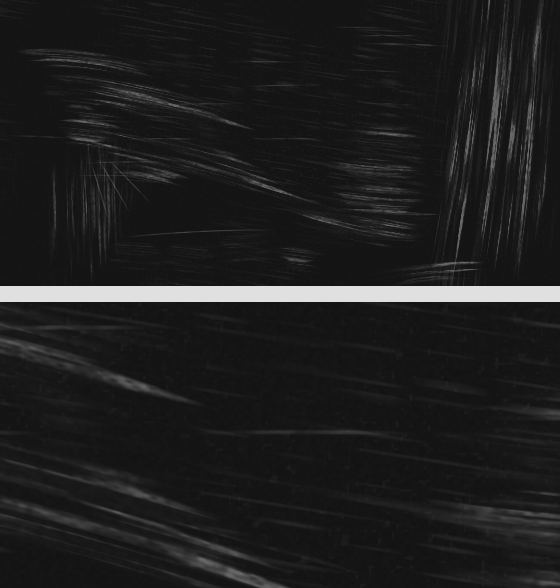
Top: the whole. Bottom: its middle third, enlarged.
A WebGL 1 fragment shader for this texture:

```glsl
precision highp float;
// Worn black surface with dry grey brush marks: slanted sweeps on the left,
// ragged dashes in the middle and long upright streaks on the right.
// Each mark is a bent box filled with stretched noise that acts as bristles.
uniform vec2 u_resolution;

float hash(vec2 p) {
  return fract(sin(dot(p, vec2(127.1, 311.7))) * 43758.5453);
}

float noise(vec2 p) {
  vec2 i = floor(p), f = fract(p);
  f = f * f * (3.0 - 2.0 * f);
  return mix(mix(hash(i), hash(i + vec2(1.0, 0.0)), f.x),
             mix(hash(i + vec2(0.0, 1.0)), hash(i + 1.0), f.x), f.y);
}

vec2 toLocal(vec2 p, vec2 centre, float angle) {
  float c = cos(angle), s = sin(angle);
  p -= centre;
  return vec2(c * p.x + s * p.y, c * p.y - s * p.x);
}

// Dry brush mark: bristle lines, patchy paint and ragged ends
float brush(vec2 p, vec2 centre, float angle, vec2 halfSize, float bend) {
  vec2 q = toLocal(p, centre, angle);
  q.y -= bend * q.x * q.x;
  float seed = 40.0 * hash(centre);
  float bristles = 0.55 * noise(vec2(q.x * 3.0, q.y * 110.0) + seed)
                 + 0.45 * noise(vec2(q.x * 8.0, q.y * 240.0) - seed);
  float patches = smoothstep(0.2, 0.75, noise(vec2(q.x * 8.0, q.y * 42.0) + seed));
  float ragged = 0.9 * noise(vec2(seed, q.y * 85.0));
  float ends = 1.0 - smoothstep(0.7, 1.0, abs(q.x) / halfSize.x + ragged - 0.25);
  float sides = 1.0 - smoothstep(0.7, 1.0, abs(q.y) / halfSize.y);
  float gritty = 0.5 + noise(q * vec2(110.0, 250.0) + seed);
  return (smoothstep(0.42, 0.82, bristles) + 0.06) * (0.2 + 0.8 * patches)
         * ends * sides * gritty;
}

// Thin broken line that fades towards both ends
float scratch(vec2 p, vec2 centre, float angle, float halfLength) {
  vec2 q = toLocal(p, centre, angle);
  q.y += 0.1 * q.x * q.x;
  float fade = 1.0 - smoothstep(0.3, 1.0, abs(q.x) / halfLength);
  return fade * (1.0 - smoothstep(0.0005, 0.004, abs(q.y)))
         * (0.2 + 0.8 * noise(vec2(q.x * 45.0, centre.y * 50.0)));
}

float sweeps(vec2 p) {
  float m = brush(p, vec2(0.33, 0.785), -0.14, vec2(0.25, 0.035), -0.35) * 0.75;
  m += brush(p, vec2(0.56, 0.635), -0.23, vec2(0.36, 0.06), -0.1) * 0.75;
  m += brush(p, vec2(0.69, 0.44), -0.26, vec2(0.38, 0.06), -0.08) * 0.9;
  m += brush(p, vec2(0.52, 0.4), -0.2, vec2(0.18, 0.035), -0.3) * 0.7;
  m += brush(p, vec2(1.2, 0.215), -0.24, vec2(0.28, 0.055), 0.15) * 1.1;
  m += brush(p, vec2(1.48, 0.045), 0.12, vec2(0.22, 0.035), -0.25);
  for (int i = 0; i < 4; i++) {
    float f = float(i);
    m += brush(p, vec2(0.27 + 0.05 * hash(vec2(f, 2.0)), 0.71 - 0.064 * f), -0.12,
               vec2(0.12, 0.033), -0.3) * (0.5 + 0.1 * f);
  }
  return m;
}

float dashes(vec2 p) {
  float m = 0.0;
  for (int i = 0; i < 7; i++) {
    float f = float(i), r = hash(vec2(f, 7.0));
    m += brush(p, vec2(1.3 + 0.1 * r, 0.53 - 0.055 * f), -0.1 + 0.07 * r,
               vec2(0.16, 0.045), 0.2) * (0.4 + 0.4 * r);
  }
  // Broken dabs along the lower edge
  for (int i = 0; i < 4; i++) {
    float f = float(i), r = hash(vec2(f, 11.0));
    m += brush(p, vec2(0.47 + 0.19 * f, 0.09 + 0.05 * r), -0.15 + 0.25 * r,
               vec2(0.1, 0.05), 0.0) * 0.55;
  }
  return m;
}

float uprights(vec2 p) {
  float m = 0.0;
  for (int i = 0; i < 6; i++) {
    float f = float(i), r = hash(vec2(f, 3.0));
    float x = 1.585 + 0.054 * f + 0.045 * step(2.0, f);
    m += brush(p, vec2(x, 0.52 + 0.15 * (r - 0.5)), 1.43 + 0.013 * f,
               vec2(0.58, 0.02 + 0.014 * r), 0.04) * (0.95 + 0.5 * r);
  }
  // Dim hanging lines and a small fan at the lower left
  m += brush(p, vec2(0.29, 0.27), 1.6, vec2(0.24, 0.14), 0.0) * 0.45;
  for (int i = 0; i < 4; i++) {
    float f = float(i);
    m += scratch(p, vec2(0.3 + 0.05 * f, 0.31 + 0.02 * f), -1.52 + 0.24 * f, 0.12) * 0.6;
  }
  return m;
}

void main() {
  vec2 p = gl_FragCoord.xy / u_resolution.y;
  float marks = sweeps(p) + dashes(p) + uprights(p);
  for (int i = 0; i < 30; i++) {
    float f = float(i), r = hash(vec2(f, 5.0));
    vec2 centre = vec2(1.55 * hash(vec2(f, 1.0)), 0.35 + 0.65 * hash(vec2(f, 9.0)));
    marks += scratch(p, centre, -0.18 + 0.2 * r, 0.05 + 0.1 * r) * (0.15 + 0.35 * r * r);
  }
  marks += scratch(p, vec2(1.42, 0.845), -0.03, 0.17) * 0.7;
  marks += scratch(p, vec2(0.69, 0.19), 0.05, 0.3) * 0.7;

  // Faint slanted wear, upright wear at both sides, dust and grain
  float slanted = smoothstep(0.6, 1.0, noise(vec2(p.x * 11.0, (p.y + 0.16 * p.x) * 150.0)));
  float upright = smoothstep(0.55, 1.0, noise(vec2((p.x - 0.1 * p.y) * 150.0, p.y * 7.0)));
  float atSides = smoothstep(1.45, 1.6, p.x)
                + (1.0 - smoothstep(0.4, 0.65, p.x)) * (1.0 - smoothstep(0.3, 0.6, p.y));
  float worn = smoothstep(0.3, 0.75, noise(p * 5.0 + 3.0));
  float dust = smoothstep(0.75, 1.0, noise(p * 190.0)) * worn;
  marks += mix(0.17 * slanted, 0.2 * upright, min(atSides, 1.0)) * worn + 0.1 * dust;
  float grain = noise(p * 250.0 + 9.0) - 0.5;
  gl_FragColor = vec4(vec3(0.08 + 0.014 * grain + 0.32 * min(marks, 1.0)), 1.0);
}
```
